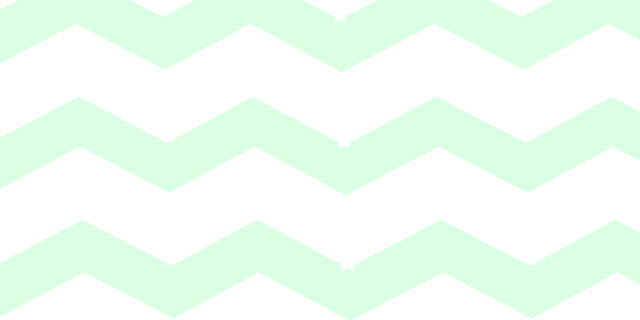
Write a Shadertoy shader that draws this pattern.

```glsl
// Draws mint chevron stripes on white, slightly slanted, with a small notch in every second valley.

const vec3 WHITE = vec3(1.0);
const vec3 MINT = vec3(0.86, 1.0, 0.89);

// All lengths are in canvas heights.
const float TILE_WIDTH = 1.12;      // one shallow plus one deep chevron
const float TILE_START = 0.235;     // first peak
const float SHALLOW_VALLEY = 0.2734;
const float MIDDLE_PEAK = 0.5448;
const float DEEP_VALLEY = 0.8255;
const float SHALLOW_DEPTH = 0.1445;
const float DEEP_DEPTH = 0.1523;
const float SLOPE = 0.53;           // mean steepness of the arms
const float SLANT = 0.034;          // sideways drift per unit down
const float ROW_PITCH = 0.3885;
const float ROW_START = 0.380;      // centre of the middle stripe at its peaks
const float HALF_THICKNESS = 0.0781;
const float EXTRA_THICKNESS = 0.0045;
const float NOTCH_HALF_WIDTH = 0.0175;

// Rises from 0 at the left to 1 at the apex and back; negative outside.
float tent(float x, float left, float apex, float right) {
    return min((x - left) / (apex - left), (right - x) / (right - apex));
}

// Downward offset of the zigzag from its peaks.
float zigzag(float x) {
    float shallow = SHALLOW_DEPTH * tent(x, 0.0, SHALLOW_VALLEY, MIDDLE_PEAK);
    float deep = DEEP_DEPTH * tent(x, MIDDLE_PEAK, DEEP_VALLEY, TILE_WIDTH);
    return max(shallow, deep);
}

// Swallow-tailed cut below the upper edge of a stripe.
float notchDistance(float side, float belowEdge, float armScale) {
    float tail = (belowEdge - 2.0 * SLOPE * side) * armScale;
    return max(side - NOTCH_HALF_WIDTH, tail);
}

float coverage(float dist, float pixel) {
    return 1.0 - smoothstep(-0.8 * pixel, 0.8 * pixel, dist);
}

void mainImage(out vec4 fragColor, in vec2 fragCoord) {
    float pixel = 1.0 / iResolution.y;
    vec2 pos = fragCoord * pixel;
    float down = 1.0 - pos.y;

    // Slanted horizontal repeat
    float x = mod(pos.x - SLANT * down - TILE_START, TILE_WIDTH);

    // Vertical repeat, with alternate stripes a little thicker
    float level = down - zigzag(x) - ROW_START;
    float row = floor(level / ROW_PITCH + 0.5);
    float offset = level - row * ROW_PITCH;
    float halfThickness = HALF_THICKNESS + EXTRA_THICKNESS * mod(row, 2.0);

    // Stripe minus notch
    float armScale = inversesqrt(1.0 + SLOPE * SLOPE);
    float stripe = (abs(offset) - halfThickness) * armScale;
    float notch = notchDistance(abs(x - DEEP_VALLEY), offset + halfThickness, armScale);
    float shape = max(stripe, -notch);

    fragColor = vec4(mix(WHITE, MINT, coverage(shape, pixel)), 1.0);
}
```
